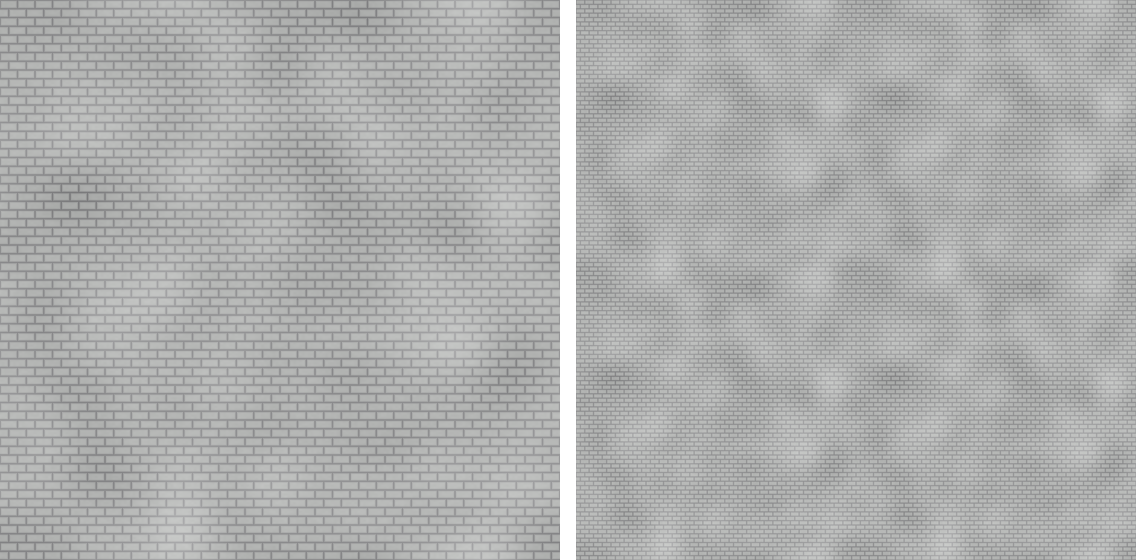
Left, the tile; right, the same tile 2 across and 2 down.
A WebGL 1 fragment shader for this texture:

```glsl
precision highp float;
// Pale grey running-bond brick wall with soft joints and cloudy weathering; tiles seamlessly.

uniform vec2 u_resolution;

#define COLUMNS 32.0        // bricks across (whole)
#define ROWS 64.0           // courses up (even)
#define JOINT_WIDTH 0.125   // soft joint half-width, in course heights
#define FACE_COLOR vec3(0.718, 0.724, 0.718)
#define JOINT_COLOR vec3(0.568, 0.568, 0.575)
#define CLOUD_STRENGTH 0.016
#define JOINT_GRIME 0.6     // extra weathering inside the joints
#define BRICK_VARIATION 0.012
#define GRAIN_STRENGTH 0.022
#define GRAIN_CELLS vec2(192.0, 256.0)

const float TAU = 6.283185;
const int WAVES = 16;

float hash(vec2 p) {
  vec3 q = fract(vec3(p.xyx) * 0.1031);
  q += dot(q, q.yzx + 33.33);
  return fract((q.x + q.y) * q.z);
}

// Value noise whose lattice wraps after 'period' cells.
float wrappedNoise(vec2 p, vec2 period) {
  vec2 cell = floor(p);
  vec2 f = fract(p);
  f = f * f * (3.0 - 2.0 * f);
  vec2 lo = mod(cell, period);
  vec2 hi = mod(cell + 1.0, period);
  float bottom = mix(hash(lo), hash(vec2(hi.x, lo.y)), f.x);
  float top = mix(hash(vec2(lo.x, hi.y)), hash(hi), f.x);
  return mix(bottom, top, f.y);
}

// Layered sines with whole-number frequencies, so the clouds wrap.
float clouds(vec2 uv) {
  float sum = 0.0;
  for (int i = 0; i < WAVES; i++) {
    float n = float(i);
    float radius = 2.0 + 0.4 * n;
    float angle = 2.39996 * n;
    vec2 frequency = floor(radius * vec2(cos(angle), sin(angle)) + 0.5);
    float phase = hash(vec2(n, 7.0));
    sum += sin(TAU * (dot(frequency, uv) + phase)) * 1.6 / radius;
  }
  return sum;
}

void main() {
  vec2 uv = gl_FragCoord.xy / u_resolution;

  // Running bond: every other course shifts by half a brick.
  vec2 grid = uv * vec2(COLUMNS, ROWS);
  float course = floor(grid.y);
  grid.x += 0.5 * (1.0 - mod(course, 2.0));
  vec2 brick = vec2(mod(floor(grid.x), COLUMNS), course);

  // Distance to the nearest joint, in course heights.
  vec2 edge = 0.5 - abs(fract(grid) - 0.5);
  float d = min(edge.x * ROWS / COLUMNS, edge.y);
  float pixel = ROWS / u_resolution.y;
  float width = max(JOINT_WIDTH, pixel);
  float joint = exp(-d * d / (width * width));

  // Brick tone and fine surface grain.
  float tone = BRICK_VARIATION * (hash(brick + 3.0) - 0.5);
  float grain = 0.6 * wrappedNoise(uv * GRAIN_CELLS, GRAIN_CELLS)
              + 0.4 * wrappedNoise(uv * GRAIN_CELLS * 0.5, GRAIN_CELLS * 0.5) - 0.5;
  vec3 color = FACE_COLOR + tone + GRAIN_STRENGTH * grain;

  // Joints, then weathering that gathers in them.
  color = mix(color, JOINT_COLOR, joint);
  color += CLOUD_STRENGTH * clouds(uv) * (1.0 + JOINT_GRIME * joint);

  gl_FragColor = vec4(color, 1.0);
}
```
